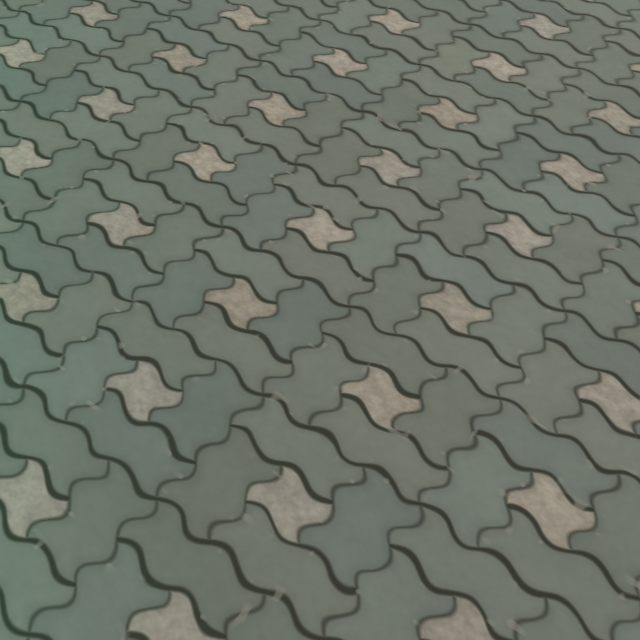
Write a Shadertoy shader that draws this texture.

```glsl
// Interlocking pavers seen at a slant: pinwheel blocks of four long green-grey
// stones around a small pale one. The canvas is projected onto the ground plane,
// the plane is bent by sine waves, and each 3 x 3 block is found by rotation.

#define WAVE 0.12          // sideways swing of the joints, in stone widths
#define JOINT_LONG 0.047   // half width of joints running down to the right
#define JOINT_CROSS 0.026  // half width of joints running up to the right
#define SOFTNESS 0.035     // blur of the joint edges
#define WOBBLE 0.07        // irregularity of the outlines
#define STONE_VARIATION 0.075
#define GREEN_STONE vec3(0.445, 0.468, 0.428)
#define PALE_STONE vec3(0.580, 0.555, 0.505)
#define JOINT_COLOR vec3(0.215, 0.222, 0.190)

const float TAU = 6.2831853;

// Ground (block units) to canvas, with the canvas y axis pointing down.
const mat3 GROUND_TO_CANVAS = mat3(
    0.1684,  0.0924, -0.0868,
    0.1706, -0.0827,  0.0890,
    0.3750,  0.4727,  1.0000);

float hash(vec2 p) {
    vec3 q = fract(p.xyx * vec3(0.1031, 0.1030, 0.0973));
    q += dot(q, q.yzx + 33.33);
    return fract((q.x + q.y) * q.z);
}

float noise(vec2 p) {
    vec2 cell = floor(p), f = fract(p);
    f = f * f * (3.0 - 2.0 * f);
    return mix(mix(hash(cell), hash(cell + vec2(1, 0)), f.x),
               mix(hash(cell + vec2(0, 1)), hash(cell + vec2(1, 1)), f.x), f.y);
}

float grain(vec2 p) {
    return 0.6 * noise(p) + 0.4 * noise(p * 2.3 + 17.0) - 0.5;
}

// Finds the stone at q, measured from the block centre.
// Returns distances to its (long, cross) joints and its index; 4 is the centre.
vec3 pinwheel(vec2 q) {
    for (int k = 0; k < 4; k++) {
        if (q.y > 0.5 && q.x < 0.5) {
            vec2 edge = vec2(1.0, 0.5) - abs(q - vec2(-0.5, 1.0));
            return vec3(k % 2 == 0 ? edge.yx : edge, float(k));
        }
        q = vec2(-q.y, q.x);
    }
    return vec3(0.5 - abs(q.yx), 4.0);
}

void mainImage(out vec4 fragColor, in vec2 fragCoord) {
    vec2 uv = fragCoord / iResolution.xy;

    // Project onto the ground; one unit is one stone width.
    vec3 ray = inverse(GROUND_TO_CANVAS) * vec3(uv.x, 1.0 - uv.y, 1.0);
    vec2 ground = 3.0 * ray.xy / ray.z + 1.5;
    vec2 footprint = fwidth(ground);
    float soft = max(SOFTNESS, max(footprint.x, footprint.y));

    // Bend the straight grid into interlocking outlines.
    vec2 p = ground + WOBBLE * (vec2(noise(ground * 2.7),
                                     noise(ground * 2.7 + 40.0)) - 0.5);
    vec2 bent = p + WAVE * vec2(1, -1) * sin(TAU * p.yx);
    vec2 block = floor(bent / 3.0);
    vec3 stone = pinwheel(bent - 3.0 * block - 1.5);
    bool isPale = stone.z > 3.5;

    // Stone colour: tone and hue vary by stone, then fine grain and stains.
    vec2 id = block * 7.0 + vec2(stone.z, stone.z * 3.0) + 91.0;
    float tone = hash(id) - 0.5, hue = hash(id + 53.0) - 0.5;
    vec3 color = isPale ? PALE_STONE : GREEN_STONE;
    color *= 1.0 + STONE_VARIATION * tone;
    color += hue * vec3(0.018, 0.002, -0.012);
    color *= 1.0 + (isPale ? 0.20 : 0.045) * grain(ground * 8.0)
                 + 0.06 * grain(ground * 0.9 + 9.0);

    // Joints: uneven width, thinner and fainter across than along.
    float slope = length(vec2(1.0, TAU * WAVE * 0.7));
    vec2 edge = stone.xy / slope;
    vec2 width = vec2(JOINT_LONG, JOINT_CROSS)
               * (0.65 + 0.7 * noise(ground * 1.9 + 23.0));
    vec2 joint = 1.0 - smoothstep(width - soft, width + soft, edge);
    float gap = max(joint.x, 0.72 * joint.y);
    float nearEdge = 1.0 - smoothstep(0.0, 0.22, min(edge.x, edge.y));
    color *= 1.0 - 0.06 * nearEdge;
    color = mix(color, JOINT_COLOR, 0.95 * gap);

    // Pale chips scattered along the joints.
    float chip = smoothstep(0.83, 0.95, noise(ground * 5.0 + 70.0));
    color = mix(color, PALE_STONE, 0.55 * chip * nearEdge);

    // Broad light: brighter to the upper right and greener at the left rim.
    float rim = pow(1.0 - uv.x, 5.0);
    color *= 0.97 + 0.11 * uv.x * uv.y + 0.06 * rim;
    color += rim * vec3(-0.025, 0.018, 0.004);

    fragColor = vec4(clamp(color, 0.0, 1.0), 1.0);
}
```
